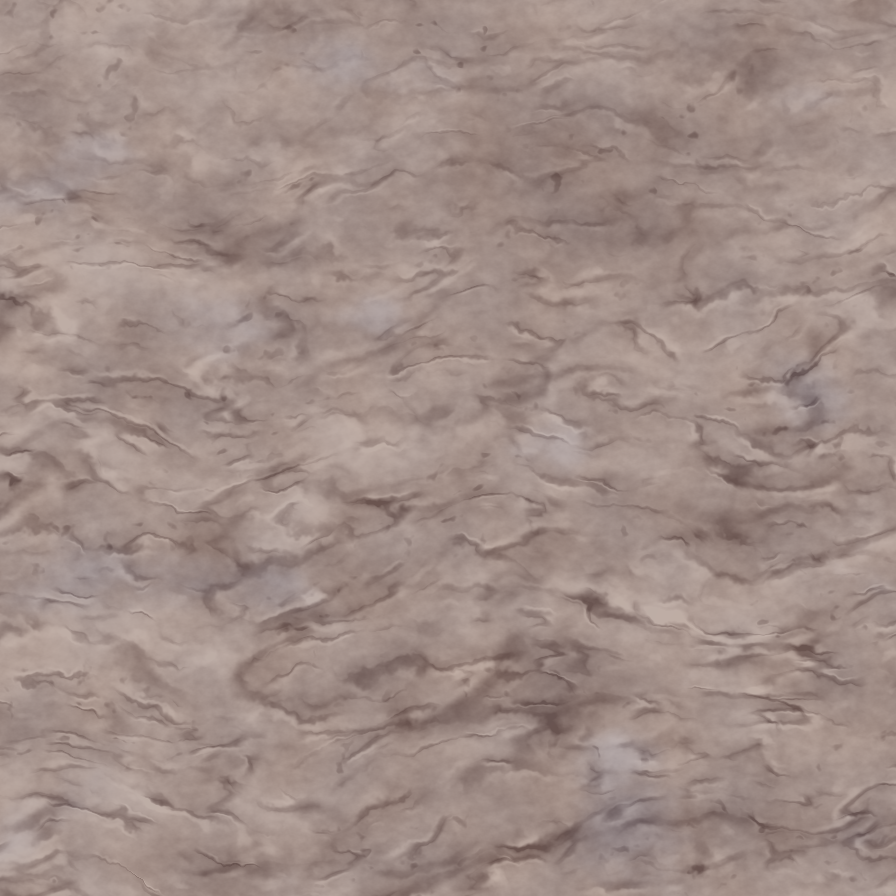
This texture is drawn by a WebGL 1 fragment shader. Its source:

```glsl
precision highp float;
// Weathered travertine: taupe sediment bands, wavy broken veins and small pits.
// Gradient noise bends the layers; the signed distance from its zero lines
// gives each vein a dark core, a soft shadow on one side and a pale crest.

uniform vec2 u_resolution;

float hash(vec2 cell) {
  vec3 h = fract(vec3(cell.xyx) * vec3(0.1031, 0.1030, 0.0973));
  h += dot(h, h.yzx + 33.33);
  return fract((h.x + h.y) * h.z);
}

float cornerSlope(vec2 cell, vec2 offset) {
  float angle = 6.2832 * hash(cell);
  return dot(vec2(cos(angle), sin(angle)), offset);
}

float gradientNoise(vec2 p) {
  vec2 i = floor(p), f = fract(p);
  vec2 u = f * f * f * (f * (f * 6.0 - 15.0) + 10.0);
  vec2 e = vec2(1.0, 0.0);
  return mix(
    mix(cornerSlope(i, f), cornerSlope(i + e.xy, f - e.xy), u.x),
    mix(cornerSlope(i + e.yx, f - e.yx), cornerSlope(i + e.xx, f - e.xx), u.x),
    u.y);
}

float fbm(vec2 p) {
  float sum = 0.0, amplitude = 1.0;
  for (int i = 0; i < 4; i++) {
    sum += amplitude * gradientNoise(p);
    p = mat2(1.6, 1.2, -1.2, 1.6) * p + 19.7;
    amplitude *= 0.55;
  }
  return sum;
}

// Soft line of the given half width around zero
float line(float d, float width) {
  return 1.0 - smoothstep(0.0, width, abs(d));
}

void main() {
  vec2 p = gl_FragCoord.xy / u_resolution.y + 3.0;
  float height = gl_FragCoord.y / u_resolution.y;

  // Bend the strata: broad swells, ripples, then ragged edges
  vec2 strata = p;
  strata.y += 0.10 * gradientNoise(p * vec2(2.3, 1.9))
            + 0.036 * gradientNoise(p * vec2(7.0, 8.0) + 5.0);
  strata += vec2(0.014, 0.010) * fbm(p * 23.0 + 11.0);

  // Broad bands, cloudy mottling and fine grain
  float bands = fbm(strata * vec2(1.8, 7.0) + 41.0);
  float mottle = fbm(p * vec2(10.0, 15.0) + 7.0);
  float grain = fbm(p * vec2(58.0, 76.0) + 23.0);
  float tone = 0.75 + 0.46 * bands + 0.27 * mottle + 0.18 * grain;

  // Broken veins at falling sizes, calmer towards the top
  float activity = mix(1.0, 0.5, smoothstep(0.6, 0.85, height));
  float scale = 1.0;
  for (int i = 0; i < 4; i++) {
    float seed = 17.3 * float(i);
    vec2 c = strata * vec2(2.1, 7.5) * scale + seed;
    float d = gradientNoise(c) + 0.22 * gradientNoise(c * 2.7 + 9.0);
    float breaks = gradientNoise(p * vec2(4.5, 7.0) * scale + seed + 31.0)
                 + 0.4 * gradientNoise(p * 27.0 + seed);
    float present = activity * smoothstep(-0.12, 0.35, breaks);
    float shadow = smoothstep(0.0, 0.04, d) * exp(-7.0 * max(d, 0.0));
    tone -= present * (0.50 * line(d, 0.045 + 0.015 * scale) + 0.30 * shadow);
    float crest = activity * smoothstep(0.0, 0.4, breaks + 0.25 * mottle);
    tone += 0.26 * crest * line(d + 0.11, 0.09);
    scale *= 1.55;
  }

  // Irregular pits gathered in loose patches, and sparse pale chips
  float gather = smoothstep(-0.25, 0.35, gradientNoise(p * vec2(6.0, 8.0) + 53.0));
  float pits = gradientNoise(strata * vec2(38.0, 62.0))
             + 0.3 * gradientNoise(p * 110.0);
  tone -= 0.48 * gather * smoothstep(0.36, 0.58, pits);
  float chips = gradientNoise(strata * vec2(24.0, 44.0) + 71.0);
  tone += 0.22 * smoothstep(0.34, 0.55, chips);

  // Hold the extremes softly, then colour from brown to pale taupe
  tone = clamp(tone, -0.35, 1.25);
  tone -= 0.3 * max(tone - 0.95, 0.0);
  vec3 color = mix(vec3(0.49, 0.41, 0.39), vec3(0.71, 0.64, 0.61), tone);

  // Faint lilac stains and warm mineral tints
  float stain = gradientNoise(p * vec2(5.0, 7.0) + 83.0) + 0.2 * mottle;
  color += vec3(-0.020, 0.0, 0.025) * smoothstep(0.25, 0.6, stain);
  color += vec3(0.012, 0.0, -0.012) * gradientNoise(p * 14.0 + 61.0);

  gl_FragColor = vec4(color, 1.0);
}
```
